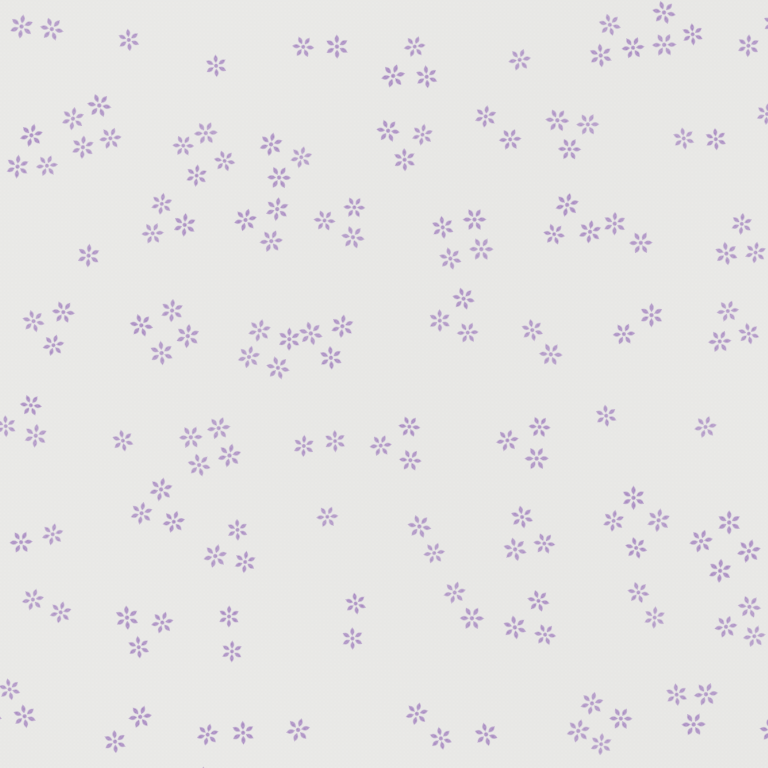
Give the GLSL for this pattern, as a WebGL 1 fragment shader.

```glsl
precision highp float;
// Small six-petalled lilac flowers scattered in loose groups on off-white cloth.
// Each cell of a row-shifted grid holds one group of one to four flowers;
// petals are lens-shaped distance fields, and layered sines form the weave.

uniform vec2 u_resolution;

#define CELLS 8.0           // flower groups along one side
#define GROUP_JITTER 0.028  // wander of a group around its cell centre
#define HALF_SPACING 0.0195 // half the distance between grouped flowers
#define PETAL_RING 0.0094   // flower centre to petal centre
#define PETAL_LENGTH 0.0050 // half length
#define PETAL_WIDTH 0.0025  // half width
#define EYE_RADIUS 0.0025
#define SOFTNESS 0.0005
#define THREADS 200.0
#define WEAVE_DEPTH 0.006
#define CLOTH vec3(0.912, 0.911, 0.902)
#define LILAC vec3(0.665, 0.550, 0.765)

const float PI = 3.14159265;

vec3 hash3(vec2 p) {
  vec3 q = fract(vec3(p.xyx) * vec3(0.1031, 0.1030, 0.0973));
  q += dot(q, q.yxz + 33.33);
  return fract((q.xxy + q.yzz) * q.zyx);
}

vec2 polar(float angle) {
  return vec2(cos(angle), sin(angle));
}

// Signed distance to a lens along x, pointed at both ends.
float petalDistance(vec2 p) {
  float t = p.x / PETAL_LENGTH;
  float edge = abs(p.y) - PETAL_WIDTH * (1.0 - t * t);
  return edge / length(vec2(2.0 * PETAL_WIDTH * t / PETAL_LENGTH, 1.0));
}

// Six petals around a separate round eye.
float flowerDistance(vec2 p, float turn) {
  float r = length(p);
  float sector = PI / 3.0;
  float angle = mod(atan(p.y, p.x + 1e-7) + turn, sector) - 0.5 * sector;
  vec2 q = r * polar(angle) - vec2(PETAL_RING, 0.0);
  return min(petalDistance(q), r - EYE_RADIUS);
}

// Ink coverage of the flower group that belongs to one cell.
float groupInk(vec2 p, vec2 cell, float blur) {
  vec3 rnd = hash3(cell + 57.0);
  float pick = hash3(cell + 191.0).x;
  float count = 1.0 + step(0.12, pick) + step(0.48, pick) + step(0.88, pick);
  float ringRadius = count < 1.5 ? 0.0 : HALF_SPACING / sin(PI / count);
  p -= (rnd.xy - 0.5) * 2.0 * GROUP_JITTER;

  float ink = 0.0;
  for (int k = 0; k < 4; k++) {
    float index = float(k);
    if (index >= count) break;
    vec3 vary = hash3(cell * 5.0 + vec2(index * 17.0 + 11.0, index * 3.0 + 71.0));
    float angle = 2.0 * PI * (rnd.z + index / count) + (vary.x - 0.5) * 0.3;
    vec2 offset = polar(angle) * ringRadius * (0.95 + 0.25 * vary.y);
    float size = 0.94 + 0.12 * vary.x;
    float d = flowerDistance((p - offset) / size, vary.z * PI) * size;
    float strength = 0.84 + 0.16 * vary.y;
    ink = max(ink, strength * (1.0 - smoothstep(-blur, blur, d)));
  }
  return ink;
}

// Gather ink from the surrounding cells; every row has its own sideways shift.
float flowerInk(vec2 uv, float blur) {
  float ink = 0.0;
  float baseRow = floor(uv.y * CELLS);
  for (int j = -1; j <= 1; j++) {
    float row = baseRow + float(j);
    float shift = hash3(vec2(row + 20.0, 7.0)).x + 0.5 * mod(row, 2.0);
    vec2 grid = vec2(uv.x * CELLS + shift, uv.y * CELLS);
    for (int i = -1; i <= 1; i++) {
      vec2 cell = vec2(floor(grid.x) + float(i), row);
      ink = max(ink, groupInk((grid - cell - 0.5) / CELLS, cell, blur));
    }
  }
  return ink;
}

// Crossing threads with a slight waver, from -1 to 1.
float weave(vec2 uv) {
  vec2 waver = 0.7 * sin(uv.yx * vec2(61.0, 47.0) + 3.0 * sin(uv * 23.0));
  vec2 thread = sin(2.0 * PI * THREADS * uv + waver);
  return 0.6 * thread.x * thread.y + 0.2 * (thread.x + thread.y);
}

void main() {
  float side = min(u_resolution.x, u_resolution.y);
  vec2 uv = gl_FragCoord.xy / side;
  float blur = SOFTNESS + 0.65 / side;

  // Cloth with fine threads and a faint broad unevenness.
  float threads = weave(uv);
  float shade = 0.003 * sin(uv.x * 5.0 + 2.0 * sin(uv.y * 3.0));
  vec3 color = CLOTH + WEAVE_DEPTH * threads + shade;

  // Printed ink, broken slightly by the weave.
  float ink = flowerInk(uv, blur) * (0.92 + 0.13 * threads);
  color = mix(color, LILAC, clamp(ink, 0.0, 1.0));
  gl_FragColor = vec4(color, 1.0);
}
```
